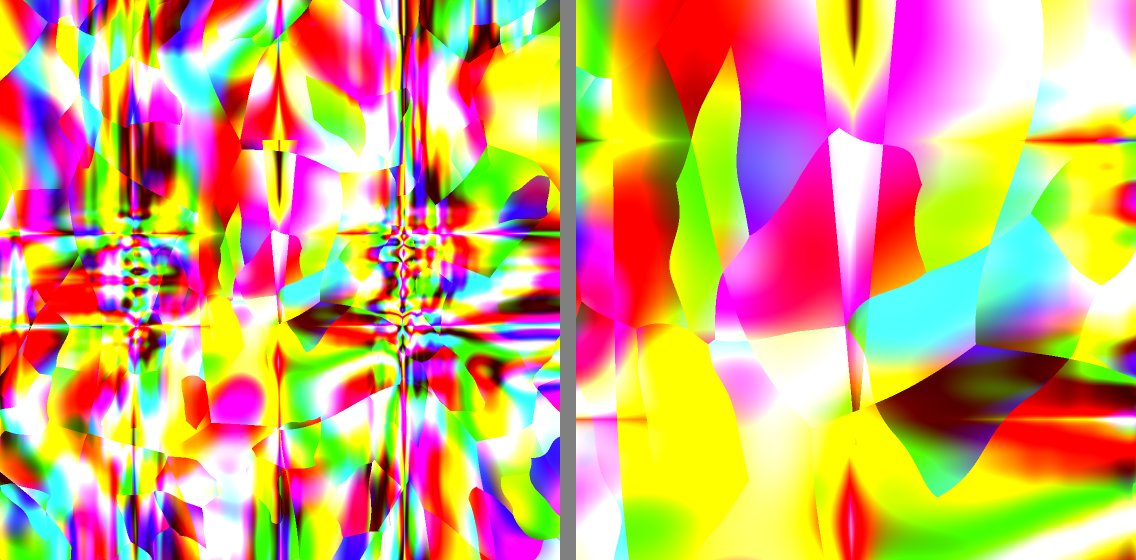
Left, the full canvas; right, a detail of the centre.
Write a Shadertoy shader that draws this background.

```glsl
const float TAU = 6.28319;
const vec3 COLUMNS = vec3(0.24, 0.50, 0.72);       // x of the mirrored stripe axes
const vec3 COLUMN_GAIN = vec3(0.030, 0.045, 0.055);
const float BAND_CENTER = 0.50;
const float BAND_HALF = 0.083;
const float WARP = 0.13;
const float BASE_SWING = 8.5;                      // phase range of the soft clouds
const float SHARD_SWING = 2.6;                     // phase jump between large shards
const float CHIP_SWING = 3.2;                      // phase jump of small chips
const float CHIP_SHARE = 0.30;
const float STREAK_SWING = 6.0;
const int OVALS = 9;
const vec3 LEVEL = vec3(0.86, 0.70, 0.52);         // mean of each channel before clipping
const vec3 SWING = vec3(0.66, 0.84, 0.92);
const vec3 WARM_SHIFT = vec3(0.14, 0.06, -0.42);
const vec2 WARM_CENTER = vec2(0.44, 0.43);
const int SAMPLES = 2;

float hash(vec2 p) {
    return fract(sin(dot(p, vec2(127.1, 311.7))) * 43758.5);
}

vec3 hash3(vec2 p) {
    return vec3(hash(p), hash(p + 19.3), hash(p + 47.9));
}

float noise(vec2 p) {
    vec2 i = floor(p), f = fract(p);
    f = f * f * (3.0 - 2.0 * f);
    return mix(mix(hash(i), hash(i + vec2(1, 0)), f.x),
               mix(hash(i + vec2(0, 1)), hash(i + vec2(1, 1)), f.x), f.y);
}

vec3 noise3(vec2 p) {
    return vec3(noise(p), noise(p + 31.7), noise(p + 73.3)) - 0.5;
}

mat2 rotation(float a) {
    return mat2(cos(a), sin(a), -sin(a), cos(a));
}

// Identity of the nearest jittered cell
vec2 cellId(vec2 p) {
    vec2 base = floor(p), nearest = base;
    float best = 9.0;
    for (int y = -1; y <= 1; y++)
    for (int x = -1; x <= 1; x++) {
        vec2 id = base + vec2(x, y);
        vec2 d = id + vec2(hash(id), hash(id + 5.1)) - p;
        if (dot(d, d) < best) { best = dot(d, d); nearest = id; }
    }
    return nearest;
}

vec3 cloudPhase(vec2 p, vec2 q) {
    float lower = 1.0 - smoothstep(0.25, 0.5, p.y);
    vec2 upright = q * vec2(7.0, 3.2);
    vec2 slanted = rotation(-0.6 * lower) * upright;
    return BASE_SWING * noise3(slanted + 3.0) + 2.5 * noise3(q * 15.0);
}

vec3 shardPhase(vec2 p, vec2 q) {
    vec2 shard = cellId(q * vec2(5.5, 3.8));
    vec2 chip = cellId((q + 0.03 * noise3(p * 22.0).xy) * vec2(14.0, 10.0));
    float chipped = step(hash(chip + 8.3), CHIP_SHARE);
    float spike = step(abs(p.x - 0.5), 0.09 * (p.y - 0.4)) * step(p.y, 0.75);
    return SHARD_SWING * (hash3(shard) - 0.5)
         + CHIP_SWING * chipped * (hash3(chip + 61.0) - 0.5)
         + spike * vec3(0.3, 1.4, -0.8);
}

// Mirrored stripes, beads and fine streaks around the axes and the band
vec3 stripePhase(vec2 p, vec2 q) {
    float fromCenter = abs(p.y - BAND_CENTER);
    float band = 1.0 - smoothstep(BAND_HALF, BAND_HALF + 0.07, fromCenter);
    float away = smoothstep(0.04, 0.2, abs(p.x - 0.47));
    float nearAxis = 0.0;
    vec3 phase = vec3(0);
    for (int i = 0; i < 3; i++) {
        float d = abs(p.x + 0.08 * (q.x - p.x) - COLUMNS[i]);
        float outer = i == 1 ? 0.0 : 1.0;
        float fade = mix(1.0 - 0.75 * band, 1.0, outer);
        phase += fade * COLUMN_GAIN[i] / (d + 0.011) * vec3(0.9, 1.3, -1.1);
        phase += outer * band * exp(-d * d * 1800.0)
               * sin(p.y * TAU / 0.036) * vec3(0.8, 1.5, 1.1);
        nearAxis += outer * exp(-d * d * 200.0);
    }
    float line = abs(fromCenter - BAND_HALF);
    phase += away * 0.026 / (line + 0.007) * vec3(0.8, -1.2, 1.0);

    float patches = smoothstep(0.6, 0.85, noise(p * vec2(8.0, 4.0) + 9.0));
    phase += STREAK_SWING * max(0.55 * nearAxis, 0.6 * patches)
           * noise3(vec2(p.x * 85.0, q.y * 4.0));
    phase += STREAK_SWING * band * (0.2 + 0.6 * nearAxis) * away
           * noise3(vec2(q.x * 5.0, fromCenter * 80.0));
    return phase;
}

vec3 ovalPhase(vec2 p, vec2 q) {
    vec3 phase = vec3(0);
    for (int i = 0; i < OVALS; i++) {
        vec2 seed = vec2(i, 4.7);
        vec2 center = vec2(hash(seed), hash(seed + 2.3));
        vec2 size = mix(vec2(0.04, 0.09), vec2(0.08, 0.16), hash(seed + 6.1));
        vec2 d = rotation(2.0 * hash(seed + 9.7) - 1.0) * (mix(p, q, 0.4) - center);
        float r = length(d / size);
        phase += 4.5 * exp(-r * r) * (hash3(seed + 13.0) * 2.0 - 1.0);
    }
    // Flat rings inside the band
    float side = p.x < 0.5 ? 0.22 : 0.82;
    float r = length((mix(p, q, 0.25) - vec2(side, BAND_CENTER)) * vec2(6.5, 13.0));
    return phase + 4.0 * exp(-0.7 * r * r) * vec3(0.7, 1.2, -1.0);
}

vec3 paint(vec2 p) {
    vec2 q = p + WARP * noise3(p * 4.5).xy;
    vec3 phase = cloudPhase(p, q) + shardPhase(p, q) + stripePhase(p, q) + ovalPhase(p, q);
    vec2 d = p - WARM_CENTER;
    vec3 level = LEVEL + WARM_SHIFT * exp(-22.0 * dot(d, d));
    return clamp(level + SWING * sin(phase), 0.0, 1.0);
}

void mainImage(out vec4 fragColor, in vec2 fragCoord) {
    vec3 sum = vec3(0);
    for (int y = 0; y < SAMPLES; y++)
    for (int x = 0; x < SAMPLES; x++) {
        vec2 offset = (vec2(x, y) + 0.5) / float(SAMPLES) - 0.5;
        sum += paint((fragCoord + offset) / iResolution.xy);
    }
    fragColor = vec4(sum / float(SAMPLES * SAMPLES), 1.0);
}
```
